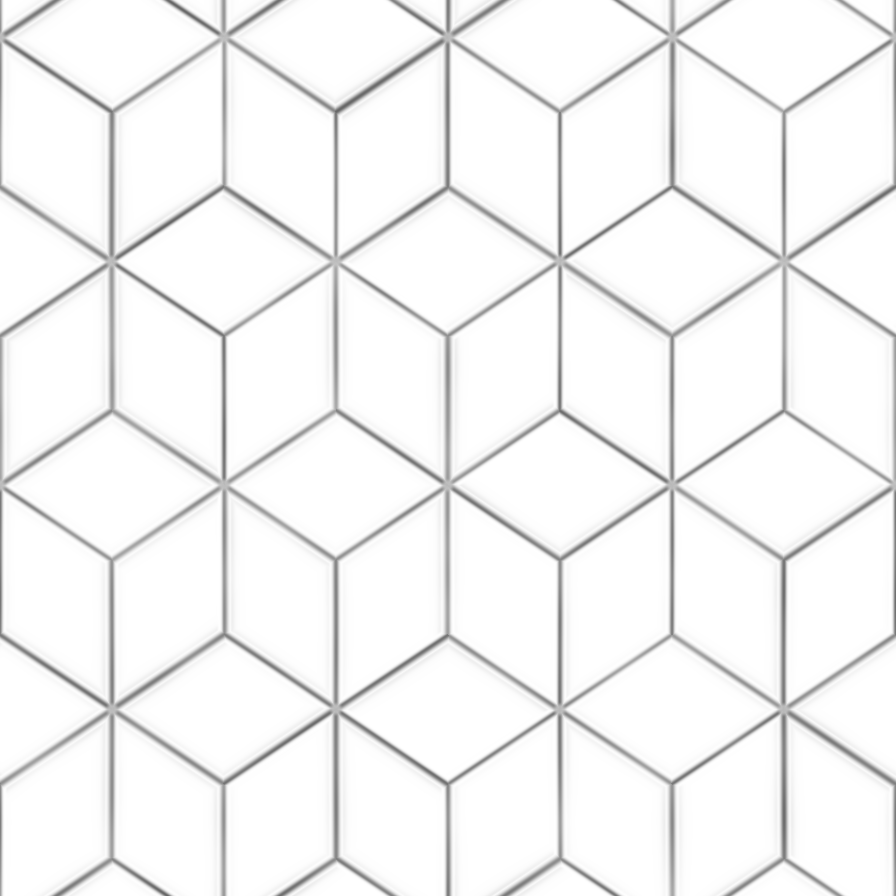
Write a Shadertoy shader that draws this pattern.

```glsl
// White rhombus tiles forming a tumbling-block pattern with thin grey joints.
// Each pixel finds its rhombus in a staggered 4 x 4 grid, then shades the joint
// and a faint inner bevel from its distances to the sides. Noise wraps to tile.

float hash(vec2 p) {
    vec3 q = fract(vec3(p.xyx) * vec3(0.1031, 0.1030, 0.0973));
    q += dot(q, q.yzx + 33.33);
    return fract((q.x + q.y) * q.z);
}

float corner(vec2 cell, vec2 offset, float period) {
    float angle = 6.2832 * hash(mod(cell, period) + 17.0);
    return dot(vec2(cos(angle), sin(angle)), offset);
}

// Gradient noise that repeats after a whole number of cells
float noise(vec2 p, float period) {
    vec2 i = floor(p), f = fract(p);
    vec2 w = f * f * f * (f * (f * 6.0 - 15.0) + 10.0);
    vec2 e = vec2(1.0, 0.0);
    return mix(mix(corner(i, f, period), corner(i + e, f - e, period), w.x),
               mix(corner(i + e.yx, f - e.yx, period), corner(i + 1.0, f - 1.0, period), w.x), w.y);
}

float cross2(vec2 a, vec2 b) { return a.x * b.y - a.y * b.x; }

// Whole-number name of a point, equal on opposite canvas edges
vec2 wrappedId(vec2 p) { return mod(round(p * 12.0), 48.0); }

void mainImage(out vec4 fragColor, in vec2 fragCoord) {
    vec2 p = 4.0 * fragCoord / iResolution.xy - vec2(0.0, 11.0 / 6.0);
    float pixel = 4.0 / iResolution.y;

    // Slightly uneven laying
    p += 0.004 * vec2(noise(p + 0.4, 4.0), noise(p + 2.3, 4.0));

    // Flat rhombus between two star points of a row
    float row = round(p.y);
    vec2 q = vec2(fract(p.x - 0.5 * row) - 0.5, p.y - row);
    float starDist = length(vec2(0.5 - abs(q.x), q.y));
    vec2 u = vec2(0.25, 1.0 / 6.0), v = vec2(0.25, -1.0 / 6.0);

    // Otherwise an upright rhombus, leaning left or right in turn
    if (2.0 * abs(q.x) + 3.0 * abs(q.y) > 1.0) {
        vec2 cell = floor(p * vec2(2.0, 1.0));
        q = p - (cell + 0.5) * vec2(0.5, 1.0);
        u = vec2(0.0, 1.0 / 3.0);
        v.y = mod(cell.x + cell.y, 2.0) < 0.5 ? 1.0 / 6.0 : -1.0 / 6.0;
    }
    vec2 center = p - q;

    // Coordinates along the half sides, and distances to the nearest sides
    float area = cross2(u, v);
    vec2 st = vec2(cross2(q, v), cross2(u, q)) / area;
    vec2 sideDist = (1.0 - abs(st)) * abs(area) / vec2(length(v), length(u));
    float inner = smoothstep(0.02, 0.036, min(sideDist.x, sideDist.y));

    float streak = noise(p * 3.0, 12.0);
    float joint = 0.0, bevel = 0.0;
    for (int k = 0; k < 2; k++) {
        vec2 middle = center + (k == 0 ? u * sign(st.x) : v * sign(st.y));
        vec2 edge = wrappedId(middle);
        float d = sideDist[k];
        float sideRandom = hash(edge + 0.31 * wrappedId(center) + 5.0);

        // Joint: shared darkness, softness differing on its two sides
        float width = 0.0095 + 0.006 * sideRandom;
        float soft = length(vec2(width, 0.5 * pixel));
        float dark = 0.37 + 0.19 * hash(edge + 2.0) + 0.15 * streak;
        joint = max(joint, dark * exp(-d * d / (soft * soft)));

        // Bevel: thin grey line beyond a white rim, fading inward
        float strength = sideRandom * (0.8 + 0.7 * streak);
        float rim = (d - 0.036) / 0.012;
        float fade = exp(-max(d - 0.035, 0.0) / 0.022);
        bevel = max(bevel, strength * (0.04 * exp(-rim * rim) + 0.035 * fade));
    }

    float shade = 1.0 - max(joint, bevel * inner);

    // Pale filler where six tips meet
    float filler = 1.0 - smoothstep(0.012, 0.014 + max(0.022, pixel), starDist);
    shade = mix(shade, 0.77, 0.85 * filler);

    fragColor = vec4(vec3(clamp(shade, 0.0, 1.0)), 1.0);
}
```
